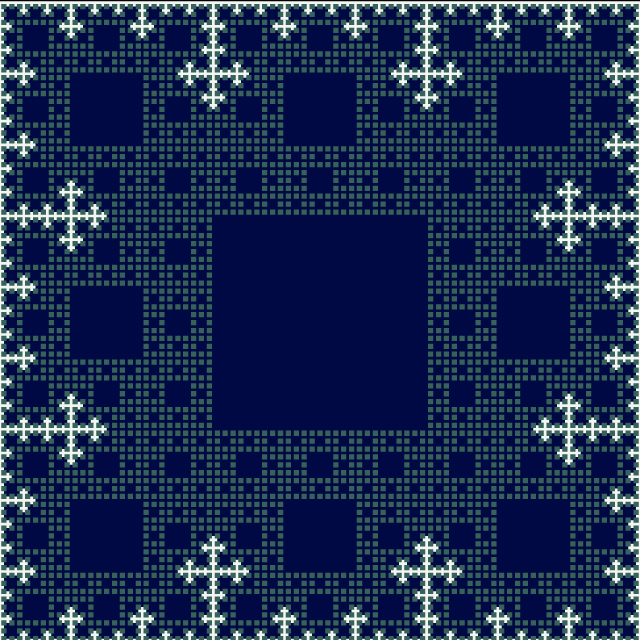
A Shadertoy shader for this pattern:

```glsl
// A Sierpinski carpet of small teal tiles on navy, framed by white branching crosses.
// The carpet drops the middle of each 3x3 block; the crosses are a Vicsek fractal
// centred on the corners of the unit square, found by folding with balanced digits.

// 1 inside a carpet tile, after four levels of removed middles
float carpetTile(vec2 p) {
    for (int level = 0; level < 4; level++) {
        p = fract(p) * 3.0;
        if (floor(p) == vec2(1.0)) return 0.0;
    }
    // each remaining cell holds a centred tile with a gap around it
    vec2 d = abs(fract(p) - 0.5);
    return step(max(d.x, d.y), 1.0 / 3.0);
}

// 1 on the crosses: keep the centre and four sides of each block, drop its corners
float branchingCross(vec2 p) {
    p -= floor(p + 0.5);
    for (int level = 0; level < 5; level++) {
        p *= 3.0;
        vec2 digit = floor(p + 0.5);
        if (digit.x * digit.y != 0.0) return 0.0;
        p -= digit;
    }
    return 1.0;
}

vec3 pattern(vec2 uv) {
    const float cell = 1.0 / 243.0;
    vec3 navy = vec3(0.005, 0.035, 0.27);
    vec3 teal = vec3(0.215, 0.385, 0.35);
    vec3 white = vec3(0.95, 0.96, 0.95);

    // the figure sits one fine cell low, leaving a dark strip on top
    vec2 p = uv + vec2(0.0, cell);
    if (p.y > 1.0 + 0.5 * cell) return vec3(0.0);

    vec3 color = mix(navy, teal, carpetTile(p));
    return mix(color, white, branchingCross(p));
}

void mainImage(out vec4 fragColor, in vec2 fragCoord) {
    // average a grid of samples inside each pixel for smooth edges
    const int grid = 4;
    vec3 sum = vec3(0.0);
    for (int j = 0; j < grid; j++) {
        for (int i = 0; i < grid; i++) {
            vec2 offset = (vec2(i, j) + 0.5) / float(grid) - 0.5;
            sum += pattern((fragCoord + offset) / iResolution.xy);
        }
    }
    fragColor = vec4(sum / float(grid * grid), 1.0);
}
```
